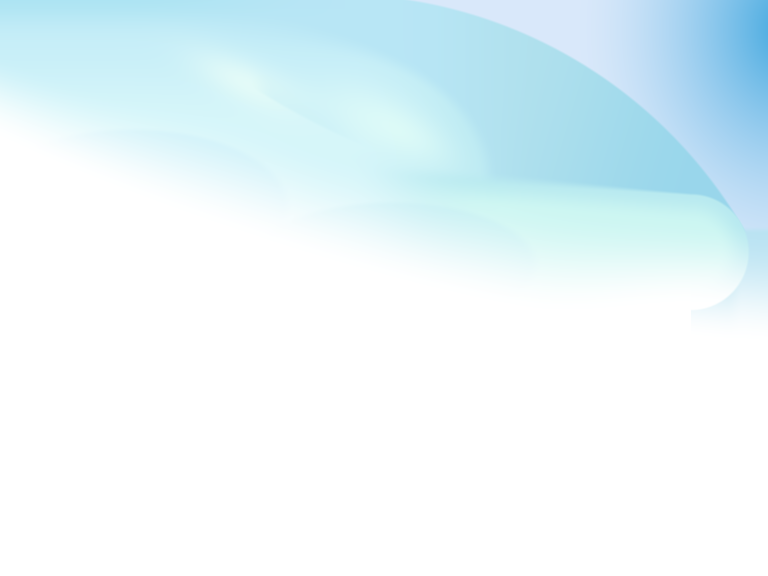
Give the GLSL for this background, as a Shadertoy shader.

```glsl
// Pale blue translucent petals and a mint ribbon sweeping over a white page.

// Soft coverage of an ellipse: 1 inside, 0 outside.
float ellipse(vec2 p, vec2 center, vec2 radii, float blur) {
    return 1.0 - smoothstep(1.0 - blur, 1.0 + blur, length((p - center) / radii));
}

// Elongated glow, rotated by an angle in radians.
float glow(vec2 p, vec2 center, vec2 size, float angle) {
    vec2 d = p - center;
    float c = cos(angle), s = sin(angle);
    d = vec2(c * d.x + s * d.y, c * d.y - s * d.x) / size;
    return exp(-dot(d, d));
}

void mainImage(out vec4 fragColor, in vec2 fragCoord) {
    // Canvas heights as units, with y measured downward from the top edge.
    vec2 p = vec2(fragCoord.x, iResolution.y - fragCoord.y) / iResolution.y;
    p.x *= 4.0 / 3.0 * iResolution.y / iResolution.x;
    float pixel = 1.5 / iResolution.y;

    // Outer sky, deepening into the upper right corner.
    float corner = min(length((p - vec2(1.37, 0.05)) / vec2(0.37, 0.46)), 1.0);
    vec3 color = mix(vec3(0.24, 0.65, 0.87), vec3(0.85, 0.91, 0.98),
                     1.0 - pow(1.0 - corner, 1.6));

    // Large disc with a crisp rim, running on to the left border.
    vec3 disc = mix(vec3(0.72, 0.90, 0.96), vec3(0.69, 0.88, 0.93),
                    smoothstep(0.7, 0.95, p.x));
    disc = mix(disc, vec3(0.60, 0.84, 0.92), smoothstep(0.85, 1.25, p.x + 0.3 * (p.y - 0.2)));
    vec3 leftSide = mix(vec3(0.67, 0.89, 0.95), vec3(0.83, 0.95, 0.98),
                        smoothstep(-0.02, 0.12, p.y));
    disc = mix(leftSide, disc, smoothstep(0.2, 0.6, p.x));
    float rim = length(vec2(max(p.x - 0.582, 0.0), p.y - 0.811)) - 0.821;
    color = mix(color, disc, 1.0 - smoothstep(-pixel, pixel, rim));

    // Blue sliver below the point where rim and ribbon meet.
    float sliver = smoothstep(1.26, 1.29, p.x) * smoothstep(0.392, 0.405, p.y);
    color = mix(color, vec3(0.73, 0.89, 0.95), sliver);

    // Pale dome, blurred on the left and firmer on the right.
    vec2 domeOffset = max(vec2(p.x - 0.434, 0.309 - p.y), 0.0) / vec2(0.413, 0.252);
    float domeBlur = mix(0.20, 0.04, smoothstep(0.25, 0.8, p.x));
    float dome = 1.0 - smoothstep(1.0 - domeBlur, 1.0 + domeBlur, length(domeOffset));
    vec3 domeColor = mix(vec3(0.77, 0.93, 0.97), vec3(0.85, 0.97, 0.98),
                         smoothstep(0.05, 0.24, p.y));
    domeColor = mix(domeColor, vec3(0.74, 0.92, 0.95), smoothstep(0.6, 0.86, p.x));
    color = mix(color, domeColor, 0.9 * dome);

    // Highlights, the first one cut by a slanted fold.
    color = mix(color, vec3(0.91, 0.99, 0.97), 0.8 * glow(p, vec2(0.43, 0.145), vec2(0.10, 0.035), 0.45));
    float foldLine = p.y - 0.165 - 0.6 * (p.x - 0.46) + 0.5 * (p.x - 0.46) * (p.x - 0.46);
    float fold = smoothstep(0.004, -0.004, foldLine) * smoothstep(-0.06, 0.0, foldLine);
    fold *= smoothstep(0.43, 0.48, p.x) * smoothstep(0.66, 0.56, p.x);
    color = mix(color, vec3(0.77, 0.93, 0.96), 0.4 * fold);
    color = mix(color, vec3(0.88, 0.99, 0.97), 0.75 * glow(p, vec2(0.69, 0.225), vec2(0.10, 0.04), 0.5));

    // Mint ribbon with a rounded right end.
    float ribbonEdge = p.x < 1.2 ? 0.297 + 0.08 * (p.x - 0.694) - p.y
                                 : length(p - vec2(1.2, 0.4375)) - 0.1;
    float ribbonBlur = mix(0.015, pixel, smoothstep(0.7, 1.25, p.x));
    float ribbon = 1.0 - smoothstep(-ribbonBlur, ribbonBlur, ribbonEdge);
    ribbon *= smoothstep(0.62, 0.88, p.x);
    vec3 ribbonColor = mix(vec3(0.73, 0.92, 0.94), vec3(0.81, 0.97, 0.95),
                           smoothstep(0.0, 0.05, -ribbonEdge));
    color = mix(color, ribbonColor, 0.95 * ribbon);

    // Faint petals along the lower border.
    float leftPetal = ellipse(p, vec2(0.23, 0.36), vec2(0.27, 0.135), 0.04);
    float midPetal = ellipse(p, vec2(0.68, 0.46), vec2(0.25, 0.108), 0.05);
    color = mix(color, vec3(0.76, 0.92, 0.97), 0.4 * leftPetal);
    color = mix(color, vec3(0.74, 0.92, 0.95), 0.45 * midPetal);

    // Curved fade into the white page.
    float ribbonEnd = ribbon * smoothstep(0.9, 1.25, p.x);
    float pageEdge = 0.245 + 0.46 * p.x - 0.145 * p.x * p.x - 0.06 * ribbonEnd;
    float fadeWidth = mix(0.15, 0.20, smoothstep(0.0, 0.5, p.x)) - 0.05 * ribbonEnd;
    color = mix(color, vec3(1.0), smoothstep(pageEdge - fadeWidth, pageEdge, p.y));

    fragColor = vec4(color, 1.0);
}
```
